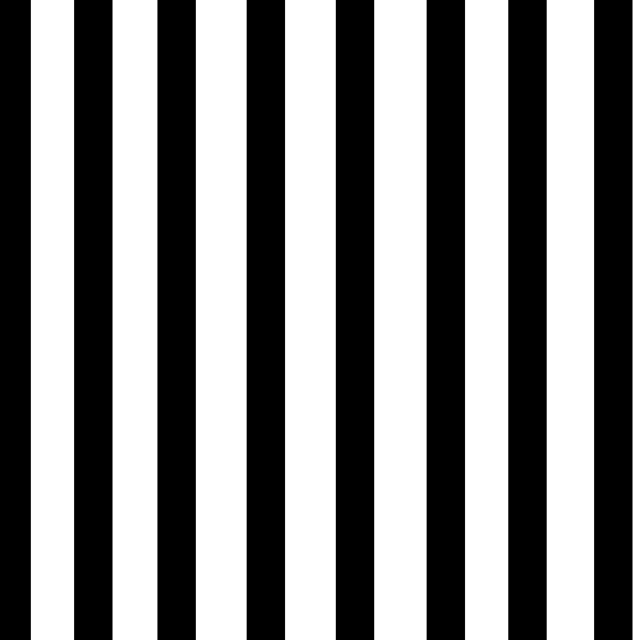
Give the GLSL for this pattern, as a Shadertoy shader.

```glsl
// Bold black vertical stripes on white, with slightly uneven spacing.
#define STRIPES 8
#define FIRST_CENTRE 0.0182
#define PITCH 0.1343
#define HALF_WIDTH 0.0300
#define EDGE_SOFTNESS 0.0022
#define INK vec3(0.0)
#define PAPER vec3(1.0)

// Sideways drift of each stripe from even spacing
const float DRIFT[STRIPES] = float[STRIPES](
    0.0, -0.0067, -0.0108, -0.0057, -0.0007, 0.0069, 0.0002, 0.0);

// Signed distance to the nearest stripe edge, negative inside
float stripeDistance(float x) {
    float nearest = 1.0;
    for (int i = 0; i < STRIPES; i++) {
        float centre = FIRST_CENTRE + float(i) * PITCH + DRIFT[i];
        nearest = min(nearest, abs(x - centre) - HALF_WIDTH);
    }
    return nearest;
}

void mainImage(out vec4 fragColor, in vec2 fragCoord) {
    float x = fragCoord.x / iResolution.x;

    // Soft edge, never narrower than one pixel
    float edge = max(EDGE_SOFTNESS, 1.0 / iResolution.x);
    float paper = smoothstep(-0.5 * edge, 0.5 * edge, stripeDistance(x));

    fragColor = vec4(mix(INK, PAPER, paper), 1.0);
}
```
